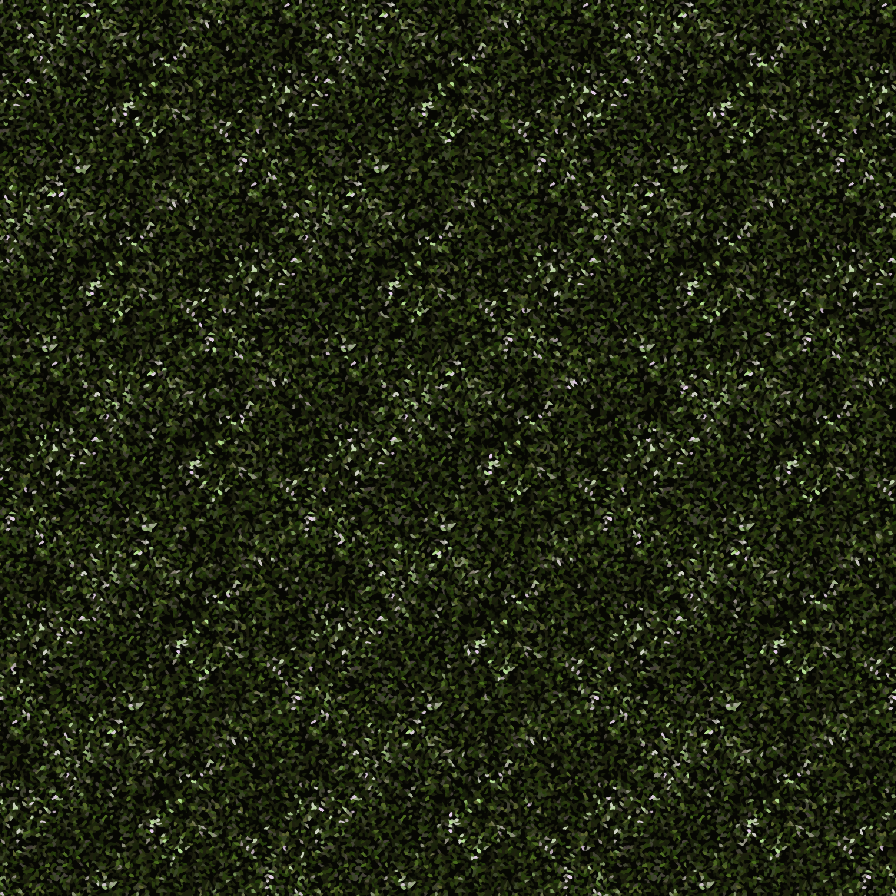
Write a WebGL 1 fragment shader that draws this texture.

```glsl
precision highp float;
uniform vec2 u_resolution;

#define REPEATS vec2(3.0, 5.0)
#define TILE_CELLS vec2(90.0, 54.0)
#define ROW_SHIFT 34.0
#define BLADE_STRETCH 1.7
#define EDGE_SHARPNESS 16.0
#define TONE_AMOUNT 0.055
#define BAND_AMOUNT 0.14
#define TILE_VARIATION 0.12
#define TAU 6.2831853

const vec3 SOIL   = vec3(0.025, 0.027, 0.012);
const vec3 MOSS   = vec3(0.11, 0.13, 0.05);
const vec3 GRASS  = vec3(0.17, 0.23, 0.06);
const vec3 STRAW  = vec3(0.25, 0.26, 0.19);
const vec3 BLADE  = vec3(0.33, 0.40, 0.15);
const vec3 GLINT  = vec3(0.52, 0.55, 0.43);
const vec3 SPARK  = vec3(0.80, 0.82, 0.74);

float hash1(vec2 p) {
  vec3 q = fract(p.xyx * 0.1031);
  q += dot(q, q.yzx + 33.33);
  return fract((q.x + q.y) * q.z);
}

vec3 hash3(vec2 p) {
  vec3 q = fract(p.xyx * vec3(0.1031, 0.1030, 0.0973));
  q += dot(q, q.yxz + 33.33);
  return fract((q.xxy + q.yzz) * q.zyx);
}

// Soft light and dark patches, periodic over one tile
float patchTone(vec2 t) {
  vec2 a = t * TAU;
  return sin(a.x + 2.0 * sin(a.y)) * 0.5
       + sin(2.0 * a.x - a.y + 1.3) * 0.6
       + sin(3.0 * a.x + 2.0 * a.y + 4.0) * 0.5
       + sin(5.0 * a.x - 3.0 * a.y + 0.7) * 0.4;
}

// Fine dotted horizontal bands inside one patch of each tile
float dottedBands(vec2 id, vec2 t) {
  vec2 d = (t - vec2(0.68, 0.45)) / vec2(0.13, 0.22);
  float mask = 1.0 - smoothstep(0.4, 1.0, length(d));
  return mask * (sin(id.y * 2.1) + 0.4 * sin(id.x * 2.6));
}

// Brightness level to colour, stepping by share of area
vec3 grassRamp(float v) {
  vec3 c = mix(SOIL, MOSS, smoothstep(0.33, 0.47, v));
  c = mix(c, GRASS, smoothstep(0.63, 0.73, v));
  c = mix(c, STRAW, smoothstep(0.81, 0.87, v));
  c = mix(c, BLADE, smoothstep(0.91, 0.94, v));
  c = mix(c, GLINT, smoothstep(0.96, 0.98, v));
  return mix(c, SPARK, smoothstep(0.99, 1.03, v));
}

// Colour of one blade, wrapped to its tile
vec3 bladeColor(vec2 id, vec2 tile, vec3 rnd) {
  vec2 t = id / TILE_CELLS;
  float v = rnd.z;
  float own = hash1(id + tile * 137.0 + 11.0);
  v = mix(v, own, step(1.0 - TILE_VARIATION, hash1(id + 53.0)));
  v += TONE_AMOUNT * patchTone(t) * smoothstep(0.1, 0.6, v);
  v += BAND_AMOUNT * dottedBands(id, t);
  vec3 tint = mix(vec3(0.86, 1.06, 0.72), vec3(1.12, 0.97, 1.25), hash1(id + 7.0));
  return grassRamp(v) * tint;
}

void main() {
  vec2 uv = gl_FragCoord.xy / u_resolution;
  vec2 p = uv * REPEATS * TILE_CELLS;
  vec2 base = floor(p);
  vec3 sum = vec3(0.0);
  float total = 0.0;

  // Stretched cellular noise: the closest blade dominates
  for (int j = -1; j <= 1; j++) {
    for (int i = -1; i <= 1; i++) {
      vec2 cell = base + vec2(float(i), float(j));
      float row = floor(cell.y / TILE_CELLS.y);
      vec2 shifted = cell + vec2(floor(ROW_SHIFT * hash1(vec2(row, 3.0) + 5.0)), 0.0);
      vec2 tile = floor(shifted / TILE_CELLS);
      vec2 id = shifted - tile * TILE_CELLS;
      vec3 rnd = hash3(id + 19.0);
      vec2 r = p - cell - 0.15 - 0.7 * rnd.xy;
      float angle = TAU * hash1(id + 91.0);
      vec2 dir = vec2(cos(angle), sin(angle));
      vec2 q = vec2(dot(r, dir) / BLADE_STRETCH, dot(r, vec2(-dir.y, dir.x)) * 1.2);
      float w = exp(-EDGE_SHARPNESS * dot(q, q)) + 1e-9;
      sum += w * bladeColor(id, tile, rnd);
      total += w;
    }
  }
  gl_FragColor = vec4(sum / total, 1.0);
}
```
